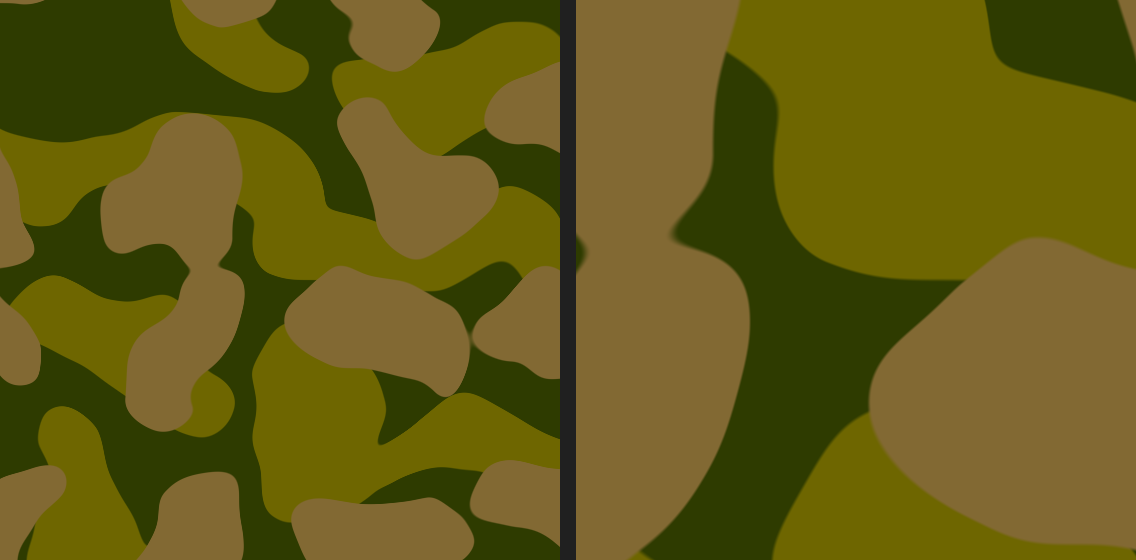
Left, the full canvas; right, a detail of the centre.
Reproduce this pattern procedurally as a three.js fragment shader.

```glsl
varying vec2 vUv;

vec2 hash2(vec2 p) {
  vec3 q = fract(p.xyx * vec3(0.1031, 0.1030, 0.0973));
  q += dot(q, q.yzx + 33.33);
  return fract((q.xx + q.yz) * q.zy);
}

// Smooth two-channel value noise, centred on zero
vec2 noise2(vec2 p) {
  vec2 i = floor(p), f = fract(p);
  f = f * f * f * (f * (f * 6.0 - 15.0) + 10.0);
  vec2 low = mix(hash2(i), hash2(i + vec2(1.0, 0.0)), f.x);
  vec2 high = mix(hash2(i + vec2(0.0, 1.0)), hash2(i + 1.0), f.x);
  return mix(low, high, f.y) - 0.5;
}

mat2 rotation(float a) {
  return mat2(cos(a), sin(a), -sin(a), cos(a));
}

// Bent capsule with a different radius at each end
float bentCapsule(vec2 p, float halfLength, vec2 radii, float bend) {
  p.y += bend * (p.x * p.x - 0.08);
  float x = clamp(p.x, -halfLength, halfLength);
  float radius = mix(radii.x, radii.y, smoothstep(-halfLength, halfLength, x));
  return length(p - vec2(x, 0.0)) - radius;
}

// One blotch per jittered cell, melted together with a soft minimum
float blotches(vec2 p, float halfLength, float tilt, float seed) {
  vec2 cell = floor(p);
  float sum = 0.0;
  for (int j = -1; j <= 1; j++) {
    for (int i = -1; i <= 1; i++) {
      vec2 id = cell + vec2(float(i), float(j));
      vec2 jitter = hash2(id + seed);
      vec2 shape = hash2(id + seed + 17.0);
      vec2 ends = hash2(id + seed + 41.0);
      vec2 local = p - id - 0.5 - 0.4 * (jitter - 0.5);
      local = local * rotation(tilt + 2.0 * (shape.x - 0.5));
      float d = bentCapsule(local, halfLength * mix(0.75, 1.25, shape.y),
                            mix(vec2(0.14), vec2(0.26), ends), 1.6 * (jitter.y - 0.5));
      sum += exp(-16.0 * d);
    }
  }
  return -log(sum) / 16.0;
}

float coverage(float d) {
  return 1.0 - smoothstep(-0.004, 0.004, d);
}

void main() {
  // Wavy outlines: broad swings plus smaller lobes
  vec2 turned = rotation(0.6) * vUv;
  vec2 p = vUv + 0.10 * noise2(turned * 5.0 + 30.0) + 0.035 * noise2(turned * 11.0 + 70.0);

  // Long olive ribbons below shorter tan patches
  float olive = coverage(blotches(rotation(0.35) * p * 2.9 + 8.3, 0.38, -0.35, 53.0));
  float tan1 = coverage(blotches(p * 3.0 + 20.4, 0.24, -0.9, 127.0));

  vec3 color = vec3(0.18, 0.23, 0.0);
  color = mix(color, vec3(0.43, 0.40, 0.0), olive);
  color = mix(color, vec3(0.51, 0.41, 0.20), tan1);
  gl_FragColor = vec4(color, 1.0);
}
```
